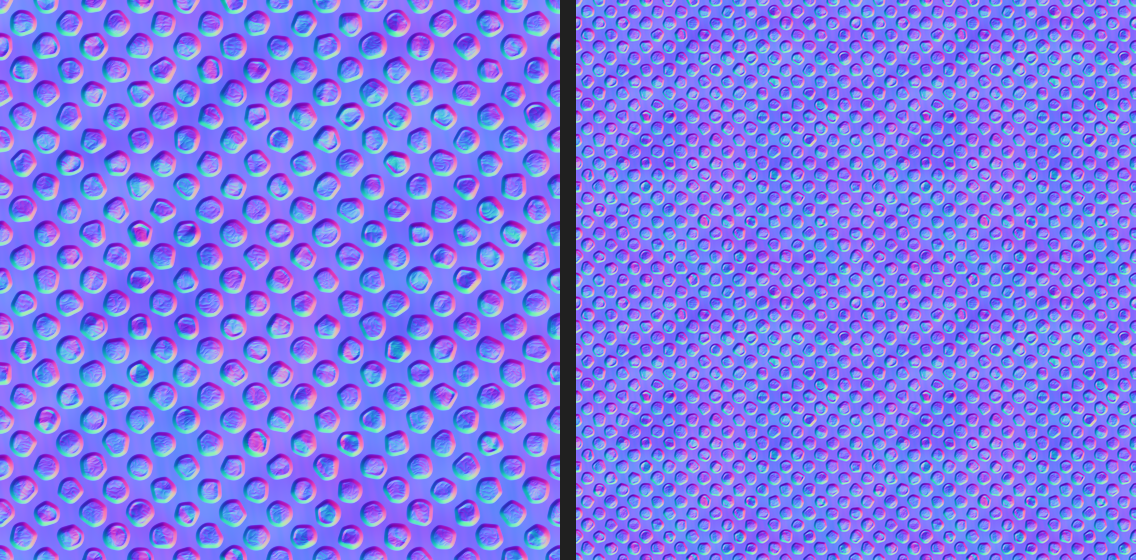
Left, the tile; right, the same tile 2 across and 2 down.
A WebGL 2 fragment shader for this texture map:

```glsl
#version 300 es
precision highp float;
// Tangent-space normal map of bubble wrap: staggered rows of crumpled bubbles on a film.
// A height field (flattened discs, folds, wrinkles, film waves) is differentiated
// numerically and its normal is encoded as colour, with green pointing down.

#define COUNT 12.0        // bubbles across; rows are doubled by the stagger
#define RADIUS 0.287      // bubble radius, in cells
#define RIM_HEIGHT 0.105  // height of the steep rim
#define RIM_WIDTH 0.075   // width of the rim inside the outline
#define DOME 0.55         // curvature of the cap
#define FOLD 0.75         // strength of the creases
#define WRINKLE 0.022     // strength of the fine wrinkles
#define FILM_WAVE 0.36    // slow undulation of the film
#define FILM_STREAK 0.012 // fine upright streaks in the film
#define FILM_TILT 0.06    // overall upward lean of the film

const float TAU = 6.28319;

out vec4 fragColor;
uniform vec2 u_resolution;

vec2 hash2(vec2 p) {
    vec3 q = fract(p.xyx * vec3(0.1031, 0.1030, 0.0973));
    q += dot(q, q.yzx + 33.33);
    return fract((q.xx + q.yz) * q.zy);
}

vec2 direction(float turn) {
    return vec2(cos(TAU * turn), sin(TAU * turn));
}

float corner(vec2 cell, vec2 offset, vec2 period) {
    return dot(direction(hash2(mod(cell, period) + 3.0).x), offset);
}

// Gradient noise that wraps after a whole period
float gradientNoise(vec2 p, vec2 period) {
    vec2 i = floor(p), f = p - i;
    vec2 u = f * f * f * (f * (f * 6.0 - 15.0) + 10.0);
    vec2 e = vec2(1.0, 0.0);
    float low = mix(corner(i, f, period), corner(i + e, f - e, period), u.x);
    float high = mix(corner(i + e.yx, f - e.yx, period), corner(i + 1.0, f - 1.0, period), u.x);
    return mix(low, high, u.y);
}

float smoothMax(float a, float b, float k) {
    float h = max(k - abs(a - b), 0.0) / k;
    return max(a, b) + 0.25 * h * h * k;
}

// Height of the nearest bubble, p in cells
float bubbleHeight(vec2 p) {
    vec2 a = round(p), b = floor(p) + 0.5;
    vec2 center = dot(p - a, p - a) < dot(p - b, p - b) ? a : b;
    vec2 id = mod(center * 2.0, 2.0 * COUNT);
    vec2 seed = hash2(id + 11.0);
    vec2 q = p - center - (seed - 0.5) * 0.025;
    float radius = RADIUS * mix(0.95, 1.06, seed.y);

    // Bend the folds
    vec2 shift = floor(seed * 50.0);
    vec2 bend = vec2(gradientNoise(q * 5.0 + shift, vec2(64.0)),
                     gradientNoise(q * 5.0 + shift.yx + 7.5, vec2(64.0)));
    vec2 warped = q + 0.055 * bend;

    // Random flat cuts on the outline and creases over the cap
    float dist = length(q) - radius;
    float folds = 0.0;
    for (int k = 0; k < 5; k++) {
        float n = float(k);
        vec2 cut = hash2(id + 31.0 * (n + 1.0));
        vec2 crease = hash2(id.yx + 17.0 * n + 203.0);
        float side = dot(q, direction((n + cut.x) / 5.0));
        dist = smoothMax(dist, side - radius * mix(0.83, 1.12, cut.y), 0.04);
        float x = dot(warped, direction(crease.x)) - (cut.y - 0.5) * radius;
        folds += (crease.y - 0.5) * (sqrt(x * x + 0.0003) - 0.12);
    }
    folds *= FOLD * mix(0.6, 1.25, seed.x);
    float wrinkles = abs(gradientNoise(warped * vec2(8.0, 11.0) + shift + 3.3, vec2(64.0)));

    float rim = 1.0 - smoothstep(-RIM_WIDTH, 0.015, dist);
    float inside = 1.0 - smoothstep(-0.12, -0.02, dist);
    float cap = RIM_HEIGHT + DOME * (radius * radius - dot(q, q));
    return rim * cap + inside * (folds + WRINKLE * wrinkles);
}

float filmHeight(vec2 p) {
    vec2 uv = p / COUNT;
    float waves = gradientNoise(uv * 4.0, vec2(4.0)) + 0.25 * gradientNoise(uv * 9.0, vec2(9.0));
    vec2 streakUv = vec2(uv.x * 60.0 + uv.y * 10.0, uv.y * 10.0);
    return FILM_WAVE * waves + FILM_STREAK * gradientNoise(streakUv, vec2(60.0, 10.0));
}

float surface(vec2 p) {
    return bubbleHeight(p) + filmHeight(p);
}

void main() {
    vec2 p = gl_FragCoord.xy / u_resolution * COUNT;
    vec2 e = vec2(0.012, 0.0);
    vec2 slope = vec2(surface(p + e) - surface(p - e),
                      surface(p + e.yx) - surface(p - e.yx)) / (2.0 * e.x);
    vec3 normal = normalize(vec3(-slope.x, -slope.y + FILM_TILT, 1.0));
    fragColor = vec4(0.5 + 0.5 * normal * vec3(1.0, -1.0, 1.0), 1.0);
}
```
